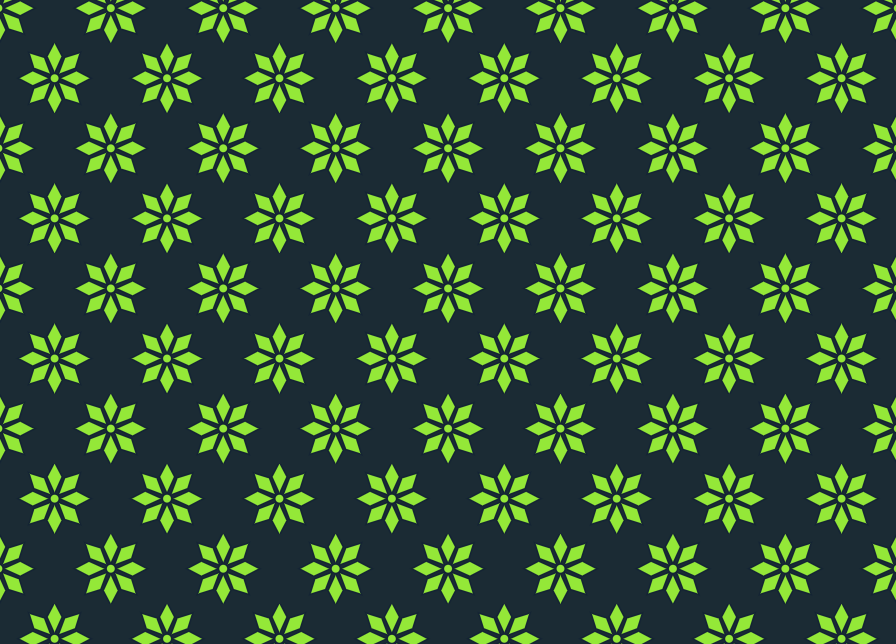
A WebGL 1 fragment shader for this pattern:

```glsl
precision highp float;

// Half-drop rows of flat green flowers on dark slate.
// Each flower is eight kite petals, folded into one by mirror symmetry,
// around a small round centre. Lengths are fractions of canvas height.

uniform vec2 u_resolution;

const vec2 PITCH = vec2(0.17457, 0.1088);           // column and row spacing
const vec2 FIRST_FLOWER = vec2(-0.0025, 0.0127);    // measured from the top left

const float PETAL_INNER = 0.0105;
const float PETAL_SHOULDER = 0.0339;
const float PETAL_TIP = 0.0541;
const float PETAL_HALF_WIDTH = 0.0106;
const float CENTRE_RADIUS = 0.0061;
const float RIM_WIDTH = 0.0024;
const float RIM_STRENGTH = 0.8;

const vec3 GROUND = vec3(0.105, 0.17, 0.205);
const vec3 RIM = vec3(0.07, 0.13, 0.20);
const vec3 LEAF_GREEN = vec3(0.58, 0.91, 0.22);

// Mirror the plane into a wedge from 0 to 22.5 degrees.
vec2 foldEightfold(vec2 p) {
  p = abs(p);
  if (p.y > p.x) p = p.yx;
  vec2 mirror = vec2(-0.38268, 0.92388);
  return p - 2.0 * max(dot(p, mirror), 0.0) * mirror;
}

// Kite lying along +x, given a point with y >= 0.
float petalDistance(vec2 p) {
  vec2 outward = normalize(vec2(PETAL_HALF_WIDTH, PETAL_TIP - PETAL_SHOULDER));
  vec2 inward = normalize(vec2(-PETAL_HALF_WIDTH, PETAL_SHOULDER - PETAL_INNER));
  return max(dot(p - vec2(PETAL_TIP, 0.0), outward),
             dot(p - vec2(PETAL_INNER, 0.0), inward));
}

float flowerDistance(vec2 p) {
  return min(petalDistance(foldEightfold(p)), length(p) - CENTRE_RADIUS);
}

// Position relative to the nearest flower, with odd rows shifted by half.
vec2 flowerCell(vec2 p) {
  vec2 grid = (p - FIRST_FLOWER) / PITCH;
  float row = floor(grid.y + 0.5);
  grid.x -= 0.5 * mod(row, 2.0);
  return (fract(grid + 0.5) - 0.5) * PITCH;
}

void main() {
  vec2 p = gl_FragCoord.xy / u_resolution.y;
  p.y = 1.0 - p.y;
  float pixel = 1.0 / u_resolution.y;

  float d = flowerDistance(flowerCell(p));
  float flower = 1.0 - smoothstep(-0.7 * pixel, 0.7 * pixel, d);
  float rim = 1.0 - smoothstep(0.5 * RIM_WIDTH, RIM_WIDTH + pixel, d);

  vec3 colour = mix(GROUND, RIM, rim * RIM_STRENGTH);
  colour = mix(colour, LEAF_GREEN, flower);
  gl_FragColor = vec4(colour, 1.0);
}
```
